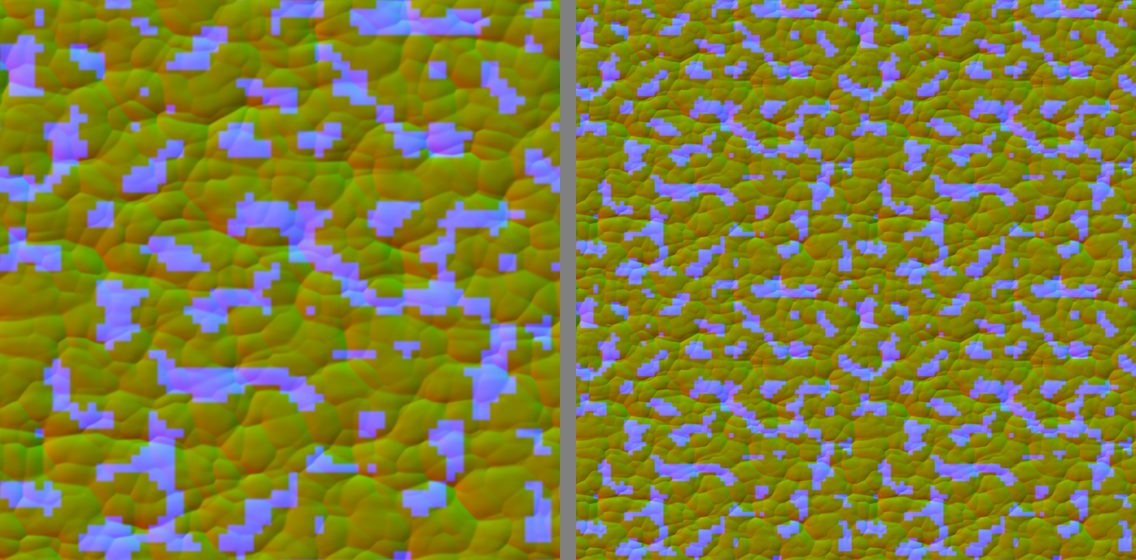
Left, the tile; right, the same tile 2 across and 2 down.
Reproduce this texture map procedurally as a WebGL 1 fragment shader.

```glsl
precision highp float;
// Tiling normal map of rounded, creased bumps with blocky patches of full blue.
uniform vec2 u_resolution;

const float MASK_GRID = 64.0;   // mask blocks per side
const float RELIEF = 0.21;      // steepness of the bumps

vec2 hash2(vec2 cell, float seed) {
  vec3 q = fract((cell.xyx + seed) * vec3(0.1031, 0.1030, 0.0973));
  q += dot(q, q.yzx + 33.33);
  return fract((q.xx + q.yz) * q.zy);
}

// Unit gradient at a lattice corner, wrapped to the period.
vec2 cornerGradient(vec2 cell, vec2 period, float seed) {
  float angle = 6.2832 * hash2(mod(cell, period), seed).x;
  return vec2(cos(angle), sin(angle));
}

// Gradient noise that repeats over the unit square.
float gradientNoise(vec2 uv, vec2 period, float seed) {
  vec2 p = uv * period;
  vec2 i = floor(p);
  vec2 f = p - i;
  vec2 w = f * f * f * (f * (f * 6.0 - 15.0) + 10.0);
  vec2 e = vec2(1.0, 0.0);
  float a = dot(cornerGradient(i, period, seed), f);
  float b = dot(cornerGradient(i + e.xy, period, seed), f - e.xy);
  float c = dot(cornerGradient(i + e.yx, period, seed), f - e.yx);
  float d = dot(cornerGradient(i + e.xx, period, seed), f - e.xx);
  return mix(mix(a, b, w.x), mix(c, d, w.x), w.y);
}

// Rounded cells of varied size; sharpness sets how tight the creases are.
float domes(vec2 uv, vec2 period, float sharpness, float seed) {
  vec2 p = uv * period;
  vec2 i = floor(p);
  vec2 f = p - i;
  float sum = 0.0;
  for (int y = -1; y <= 1; y++) {
    for (int x = -1; x <= 1; x++) {
      vec2 offset = vec2(float(x), float(y));
      vec2 cell = mod(i + offset, period);
      vec2 d = offset + 0.1 + 0.8 * hash2(cell, seed) - f;
      float sizeBias = 0.2 * hash2(cell, seed + 7.0).x;
      sum += exp(-sharpness * (dot(d, d) + sizeBias));
    }
  }
  float fall = max(-log(sum) / sharpness, 0.0);
  return -fall * sqrt(fall);
}

float height(vec2 uv) {
  vec2 warp = vec2(gradientNoise(uv, vec2(8.0), 11.0),
                   gradientNoise(uv, vec2(8.0), 23.0));
  vec2 p = uv + 0.022 * warp;
  float detail = 0.032 + 0.03 * warp.x;
  return 0.075 * domes(p, vec2(11.0, 14.0), 26.0, 3.0)
       + detail * domes(p, vec2(21.0, 25.0), 20.0, 41.0)
       + 0.005 * gradientNoise(p, vec2(34.0, 40.0), 57.0);
}

// Normal by central differences; red rises to the left, green to the top.
vec3 surfaceNormal(vec2 uv) {
  vec2 e = vec2(0.002, 0.0);
  float dx = height(uv + e.xy) - height(uv - e.xy);
  float dy = height(uv + e.yx) - height(uv - e.yx);
  return normalize(vec3(vec2(dx, -dy) * RELIEF / (2.0 * e.x), 1.0));
}

// One mask block: 1 inside a patch, 0 outside.
float maskBlock(vec2 block) {
  vec2 uv = (block + 0.5) / MASK_GRID;
  float n = gradientNoise(uv, vec2(12.0, 14.0), 71.0)
          + 0.22 * gradientNoise(uv, vec2(25.0), 89.0);
  return step(0.185, n);
}

// Blocks joined by narrow soft borders.
float patchMask(vec2 uv) {
  vec2 p = uv * MASK_GRID - 0.5;
  vec2 i = floor(p);
  vec2 w = smoothstep(0.28, 0.72, p - i);
  vec2 e = vec2(1.0, 0.0);
  float low = mix(maskBlock(i), maskBlock(i + e.xy), w.x);
  float high = mix(maskBlock(i + e.yx), maskBlock(i + e.xx), w.x);
  return mix(low, high, w.y);
}

void main() {
  vec2 uv = gl_FragCoord.xy / u_resolution;
  vec3 color = 0.5 + 0.5 * surfaceNormal(uv);
  color.b *= patchMask(uv);
  gl_FragColor = vec4(color, 1.0);
}
```
